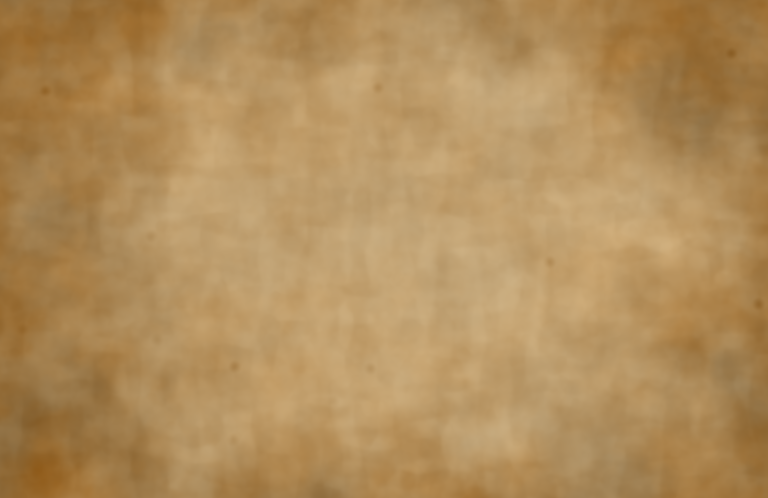
Reproduce this texture procedurally as a Shadertoy shader.

```glsl
#define PAPER_LIGHT vec3(0.79, 0.67, 0.485)
#define PAPER_DARK  vec3(0.56, 0.39, 0.17)
#define RUST_SHIFT  vec3(0.05, -0.01, -0.07)
#define CENTER_TONE 0.86
#define EDGE_DEPTH  0.76
#define EDGE_RAGGED 0.55
#define MOTTLE      0.42
#define FIBRE       0.13
#define SPECK_SHARE 0.07
#define SPECK_DEPTH 0.28

vec3 hash3(vec2 p) {
    vec3 q = fract(vec3(p.xyx) * vec3(0.1031, 0.1030, 0.0973));
    q += dot(q, q.yxz + 33.33);
    return fract((q.xxy + q.yzz) * q.zyx);
}

// Cellular noise with softly blended cells, centred on zero
float softCells(vec2 p) {
    vec2 cell = floor(p), local = p - cell;
    float sum = 0.0, total = 0.0;
    for (int y = -1; y <= 1; y++)
    for (int x = -1; x <= 1; x++) {
        vec2 offset = vec2(x, y);
        vec3 rnd = hash3(cell + offset + 200.0);
        vec2 d = offset + rnd.xy - local;
        float weight = exp(-5.0 * dot(d, d));
        sum += weight * rnd.z;
        total += weight;
    }
    return sum / total - 0.5;
}

float clouds(vec2 p) {
    float sum = 0.0, amplitude = 0.5;
    for (int i = 0; i < 4; i++) {
        sum += amplitude * softCells(p);
        p = mat2(1.6, 1.2, -1.2, 1.6) * p + 17.3;
        amplitude *= 0.62;
    }
    return sum;
}

// Sparse blurred dots, one candidate per cell
float specks(vec2 p) {
    vec2 cell = floor(p);
    vec3 rnd = hash3(cell + 91.0);
    float d = length(p - cell - mix(vec2(0.25), vec2(0.75), rnd.xy));
    float strength = smoothstep(1.0 - SPECK_SHARE, 1.0, rnd.z);
    return strength * (1.0 - smoothstep(0.0, 0.22, d));
}

void mainImage(out vec4 fragColor, in vec2 fragCoord) {
    vec2 p = fragCoord / iResolution.y;
    vec2 q = 2.0 * fragCoord / iResolution.xy - 1.0;

    // Ragged darkening toward the border, strongest in the corners
    float radius = length((q - vec2(0.04, 0.0)) * vec2(1.0, 0.85));
    radius += EDGE_RAGGED * clouds(p * 4.0 + 5.0);
    float edge = smoothstep(0.5, 1.25, radius);

    // Paper mottling and a faint crossed grain
    float tone = CENTER_TONE - EDGE_DEPTH * edge;
    tone += MOTTLE * clouds(p * 9.0 + 40.0);
    tone += FIBRE * softCells(p * vec2(16.0, 42.0));
    tone += FIBRE * softCells(p * vec2(42.0, 16.0) + 60.0);
    tone -= SPECK_DEPTH * specks(p * 14.0);

    // Tone ramp with warm rust patches
    vec3 color = mix(PAPER_DARK, PAPER_LIGHT, tone);
    float rust = clouds(p * 6.0 + 80.0);
    color += RUST_SHIFT * rust * (0.8 + edge);
    fragColor = vec4(clamp(color, 0.0, 1.0), 1.0);
}
```
